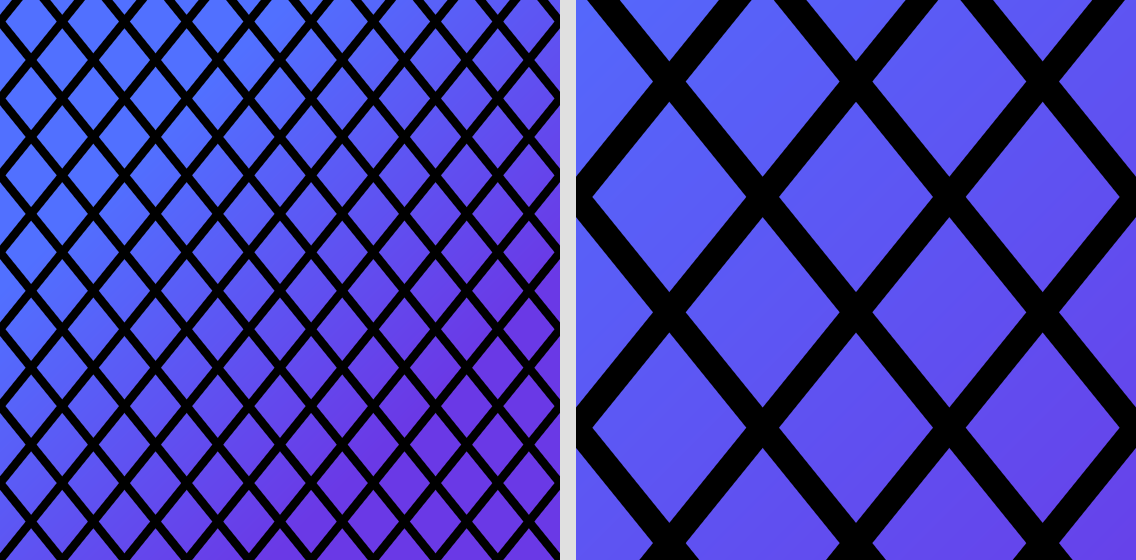
Left: the whole. Right: its middle third, enlarged.
Give the GLSL for this pattern, as a Shadertoy shader.

```glsl
// Black diamond lattice over a diagonal blue to violet gradient.

#define COLUMNS 9.0          // diamonds across the canvas
#define ROWS 7.28            // diamonds up the canvas
#define LINE_WIDTH 0.175     // horizontal line thickness, in diamond widths
#define FADE_START 0.26      // gradient start along the diagonal
#define FADE_END 0.74        // gradient end along the diagonal
#define BLUE vec3(0.318, 0.439, 1.0)
#define VIOLET vec3(0.416, 0.224, 0.902)
#define LINE_COLOR vec3(0.0)

// Diagonal gradient from the upper left to the lower right
vec3 backdrop(vec2 uv) {
    float diagonal = 0.5 * (uv.x + 1.0 - uv.y);
    float fade = clamp((diagonal - FADE_START) / (FADE_END - FADE_START), 0.0, 1.0);
    return mix(BLUE, VIOLET, fade);
}

// Coverage of the two crossing line families
float lattice(vec2 uv) {
    vec2 cell = uv * vec2(COLUMNS, ROWS);
    vec2 phase = vec2(cell.x + cell.y, cell.x - cell.y);
    vec2 lineDistance = abs(fract(phase + 0.5) - 0.5);

    // One pixel measured across a line, in phase units
    float pixel = length(vec2(COLUMNS, ROWS) / iResolution.xy);
    vec2 cover = clamp((0.5 * LINE_WIDTH - lineDistance) / pixel + 0.5, 0.0, 1.0);
    return 1.0 - (1.0 - cover.x) * (1.0 - cover.y);
}

void mainImage(out vec4 fragColor, in vec2 fragCoord) {
    vec2 uv = fragCoord / iResolution.xy;
    vec3 color = mix(backdrop(uv), LINE_COLOR, lattice(uv));
    fragColor = vec4(color, 1.0);
}
```
